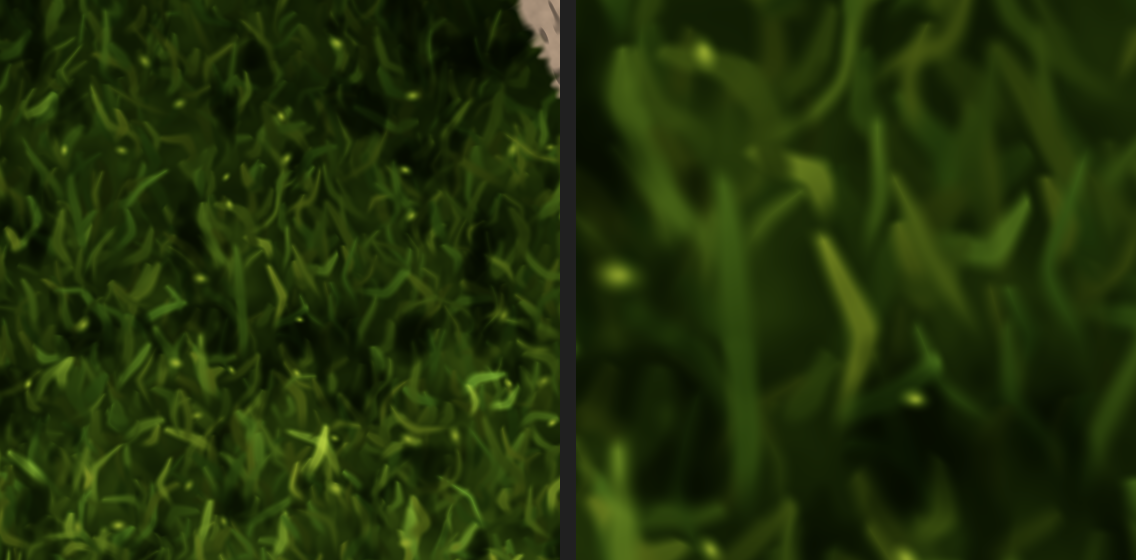
Left, the full canvas; right, a detail of the centre.
Write a WebGL 2 fragment shader that draws this texture.

```glsl
#version 300 es
precision highp float;

uniform vec2 u_resolution;
out vec4 fragColor;

const int LAYERS = 9;

float hash(vec2 p) {
    vec3 q = fract(vec3(p.xyx) * vec3(0.1031, 0.1030, 0.0973));
    q += dot(q, q.yzx + 33.33);
    return fract((q.x + q.y) * q.z);
}

vec2 hash2(vec2 p) {
    return vec2(hash(p), hash(p + 57.3));
}

float noise(vec2 p) {
    vec2 i = floor(p), f = fract(p);
    f = f * f * (3.0 - 2.0 * f);
    float low = mix(hash(i), hash(i + vec2(1, 0)), f.x);
    float high = mix(hash(i + vec2(0, 1)), hash(i + vec2(1, 1)), f.x);
    return mix(low, high, f.y);
}

float fbm(vec2 p) {
    return 0.55 * noise(p) + 0.3 * noise(p * 2.1 + 7.0) + 0.15 * noise(p * 4.3 + 19.0);
}

vec2 rotate(vec2 p, float angle) {
    float c = cos(angle), s = sin(angle);
    return vec2(c * p.x - s * p.y, s * p.x + c * p.y);
}

// Coverage of a soft, tapered, kinked blade lying along y
float bladeMask(vec2 p, float halfLength, float width, float bend, float softness) {
    float t = p.y / halfLength;
    float spine = bend * halfLength * (sqrt(t * t + 0.015) - 0.5);
    float edge = abs(p.x - spine) - width * (1.0 - 0.6 * t * t);
    float ends = smoothstep(-1.0, -0.3, t) * smoothstep(1.0, 0.8, t);
    return smoothstep(softness, -softness, edge) * ends;
}

// Lays one layer of blades over the turf; x holds tone, y holds hue
vec2 addBlades(vec2 turf, vec2 p, float cellSize, float depth, float seed) {
    vec2 cell = floor(p / cellSize);
    for (int j = -1; j <= 1; j++) {
        for (int i = -1; i <= 1; i++) {
            vec2 id = cell + vec2(i, j);
            vec2 key = id + seed * 31.7 + 100.0;
            vec2 shape = hash2(key + 3.1), look = hash2(key + 11.9);
            vec2 lean = hash2(key + 23.3);
            vec2 local = p - (id + hash2(key)) * cellSize;
            local = rotate(local, (lean.x + lean.y - 1.0) * 1.45);
            float halfLength = cellSize * mix(0.32, 0.82, shape.x * shape.x);
            float width = mix(0.0045, 0.0115, shape.y);
            float bend = (hash(key + 41.0) - 0.5) * 1.2;
            float mask = bladeMask(local, halfLength, width, bend, 0.0065);
            float tone = mix(1.35, 2.75, depth) + (look.x - 0.5) * 2.0;
            tone += 0.5 * local.y / halfLength + 0.7 * step(0.93, look.x) * depth;
            turf = mix(turf, vec2(tone, look.y * 2.0 - 1.0), mask * 0.85);
        }
    }
    return turf;
}

// Small sunlit tips scattered on a jittered grid
vec2 addTips(vec2 turf, vec2 p, float cellSize) {
    vec2 id = floor(p / cellSize);
    vec2 key = id + 400.0;
    vec2 centre = (id + 0.2 + 0.6 * hash2(key)) * cellSize;
    vec2 local = rotate(p - centre, hash(key + 5.0) * 3.0) * vec2(1.0, 0.7);
    float radius = mix(0.007, 0.013, hash(key + 9.0));
    float mask = smoothstep(radius * 1.3, 0.0, length(local));
    mask *= step(0.66, hash(key + 17.0));
    return mix(turf, vec2(4.1 + 0.9 * hash(key + 29.0), 0.6), mask);
}

// Exponential ramp from deep shade to lit green
vec3 grassColor(float tone, float hue) {
    float light = pow(1.5, tone - 4.0);
    vec3 green = vec3(0.34, 0.46, 0.11) * pow(vec3(light), vec3(1.18, 1.0, 1.5));
    return green * vec3(1.02 + 0.13 * hue, 1.0 - 0.03 * hue, 1.0 - 0.1 * hue);
}

void main() {
    vec2 uv = gl_FragCoord.xy / u_resolution;
    vec2 p = uv + 0.014 * (vec2(noise(uv * 17.0), noise(uv * 17.0 + 40.0)) - 0.5);

    // Shaded ground, then blades from deep to near
    vec2 turf = vec2(0.9 + 2.4 * (fbm(p * 14.0) - 0.5), 0.0);
    for (int k = 0; k < LAYERS; k++) {
        float depth = float(k) / float(LAYERS - 1);
        vec2 shift = hash2(vec2(float(k), 8.0));
        turf = addBlades(turf, p + shift, mix(0.08, 0.102, depth), depth, float(k));
    }

    // Hollows, overall light and the dim upper right
    turf.x -= 2.2 * smoothstep(0.55, 0.8, fbm(uv * vec2(15.0, 10.0) + 60.0));
    turf.x += 1.5 * (fbm(uv * 7.0 + 20.0) - 0.5) + mix(0.95, -0.1, uv.y);
    vec2 shade = (uv - vec2(0.83, 0.93)) / vec2(0.18, 0.14);
    turf.x -= 1.7 * exp(-dot(shade, shade));
    turf = addTips(turf, uv, 0.095);
    vec3 color = grassColor(turf.x, turf.y);

    // Pale bare corner with a frayed edge
    vec2 corner = rotate(uv - vec2(0.918, 1.0), -0.44);
    float fray = noise(corner * vec2(45.0, 90.0)) - 0.5;
    float bare = smoothstep(-0.01, 0.016, corner.x + 0.02 * fray);
    float strands = smoothstep(0.6, 0.9, noise(corner * vec2(90.0, 25.0) + 9.0));
    vec3 soil = vec3(0.66, 0.57, 0.48) * (0.9 + 0.2 * fbm(uv * 40.0));
    color = mix(color, soil * (1.0 - 0.4 * strands), bare);

    fragColor = vec4(color, 1.0);
}
```
